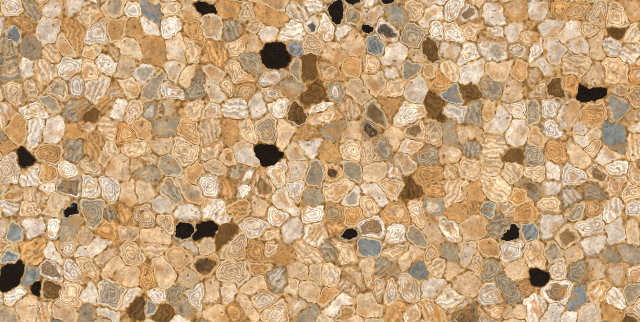
This texture is drawn by a Shadertoy shader. Its source:

```glsl
vec2 hash2(vec2 p) {
    vec3 q = fract(p.xyx * vec3(.1031, .1030, .0973));
    q += dot(q, q.yzx + 33.33);
    return fract((q.xx + q.yz) * q.zy);
}

float gradientDot(vec2 corner, vec2 offset) {
    return dot(hash2(corner + 17.) * 2. - 1., offset);
}

float gradientNoise(vec2 p) {
    vec2 i = floor(p), f = fract(p), e = vec2(1, 0);
    vec2 u = f * f * f * (f * (f * 6. - 15.) + 10.);
    return mix(mix(gradientDot(i, f), gradientDot(i + e, f - e), u.x),
               mix(gradientDot(i + e.yx, f - e.yx), gradientDot(i + 1., f - 1.), u.x), u.y);
}

float fbm(vec2 p) {
    float sum = 0., amplitude = 1.;
    for (int i = 0; i < 3; i++) {
        sum += amplitude * gradientNoise(p);
        p = mat2(1.6, 1.2, -1.2, 1.6) * p + 9.3;
        amplitude *= .6;
    }
    return sum;
}

mat2 rotation(float a) {
    return mat2(cos(a), sin(a), -sin(a), cos(a));
}

// Offset from the jittered centre, turned to the stone's long axis
vec2 stoneSpace(vec2 p, vec2 cell) {
    vec2 centre = cell + .5 + .8 * (hash2(cell) - .5);
    return rotation(6.2832 * hash2(cell + 71.).x) * (p - centre);
}

// Elliptical distance with a random stretch and size
float stoneDistance(vec2 p, vec2 cell) {
    float stretch = mix(1., 1.3, hash2(cell + 71.).y);
    float size = hash2(cell + 133.).x;
    return length(stoneSpace(p, cell) * vec2(1. / stretch, stretch)) - .24 * size;
}

vec3 stoneColor(float pick) {
    if (pick < .32) return vec3(.86, .72, .56);
    if (pick < .60) return vec3(.89, .81, .72);
    if (pick < .76) return vec3(.80, .60, .38);
    if (pick < .87) return vec3(.65, .57, .46);
    if (pick < .91) return vec3(.53, .53, .51);
    if (pick < .96) return vec3(.45, .32, .18);
    return vec3(.14, .11, .09);
}

void mainImage(out vec4 fragColor, in vec2 fragCoord) {
    vec2 uv = fragCoord / iResolution.y;
    vec2 p = uv * 16.;
    float aa = 11. / iResolution.y;

    // Wobbly outlines
    vec2 q = p + .2 * vec2(fbm(p * 1.5), fbm(p * 1.5 + 40.));
    vec2 home = floor(q), nearest = home;

    // Nearest stone
    float d1 = 1e9;
    for (int y = -2; y <= 2; y++)
    for (int x = -2; x <= 2; x++) {
        vec2 cell = home + vec2(x, y);
        float d = stoneDistance(q, cell);
        if (d < d1) { d1 = d; nearest = cell; }
    }

    // Smooth minimum of the gaps to its neighbours rounds the corners
    float sum = 1e-9;
    for (int y = -2; y <= 2; y++)
    for (int x = -2; x <= 2; x++) {
        vec2 cell = home + vec2(x, y);
        if (cell != nearest) sum += exp(-18. * (stoneDistance(q, cell) - d1));
    }
    float edge = -log(sum) / 36.;

    vec2 kind = hash2(nearest + 211.), style = hash2(nearest + 307.);
    vec2 tone = hash2(nearest + 401.), local = stoneSpace(q, nearest);
    float cloud = fbm(p * 1.8 + kind * 50.);
    float grain = fbm(p * 5.5);

    // Stone body with an optional core of another colour
    vec3 base = stoneColor(kind.x);
    float light = smoothstep(.25, .6, base.g);
    float coreDepth = mix(.13, .25, tone.x) + .08 * cloud;
    float core = smoothstep(coreDepth - aa, coreDepth + aa, edge) * step(style.x, .4) * light;
    vec3 color = mix(base, stoneColor(style.y), .65 * core);

    // Agate bands: concentric in some stones, straight in others
    float bandAxis = tone.y < .7 ? edge * 55. : local.y * 24.;
    float bands = sin(bandAxis + 5. * cloud + 6. * kind.y);
    color *= 1. + .12 * bands * step(.45, kind.y) + .22 * cloud + .14 * grain;
    color *= mix(.93, 1.07, tone.x);

    // Amber staining and dark mineral flecks
    float stain = smoothstep(.08, .5, fbm(p * 1.1 + 80.) + .35 * grain);
    color = mix(color, vec3(.77, .52, .27), .6 * stain * light);
    float fleck = smoothstep(.35, .65, fbm(p * 3.2 + 23.));
    color = mix(color, vec3(.42, .28, .14), .6 * fleck * light);

    // Pale rim on some stones, dark outline on others
    float rim = 1. - smoothstep(.085 - aa, .085 + aa, edge + .06 * grain);
    float rimPick = hash2(nearest + 509.).x;
    color = mix(color, vec3(.92, .83, .69), .75 * rim * step(rimPick, .38));
    color = mix(color, vec3(.47, .33, .19), .45 * rim * step(.84, rimPick));

    // Golden brown resin between the stones
    float sparkle = gradientNoise(p * 3.7 + 11.) + .6 * grain;
    vec3 resin = mix(vec3(.50, .33, .15), vec3(.86, .67, .42), smoothstep(-.5, .4, sparkle));
    float seam = .03 + .035 * gradientNoise(p * 1.3 + 60.);
    color = mix(resin, color, smoothstep(seam - aa, seam + aa, edge));

    // Fine surface texture and broad warm drift
    color *= 1. + .13 * gradientNoise(uv * 150.);
    color *= 1. + .08 * gradientNoise(uv * 3.) * vec3(.5, 1., 1.6);
    fragColor = vec4(clamp(color, 0., 1.), 1.);
}
```
